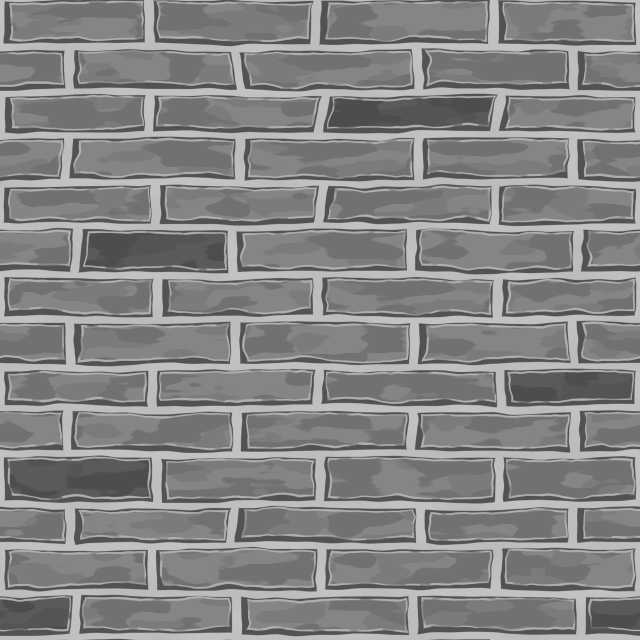
Give the GLSL for this texture, as a WebGL 1 fragment shader.

```glsl
precision highp float;
uniform vec2 u_resolution;

const float TAU = 6.28318;
const float ROWS = 14.0;
const vec4 EVEN_JOINTS = vec4(0.0, 0.238, 0.495, 0.777);
const vec4 ODD_JOINTS = vec4(0.113, 0.370, 0.651, 0.901);
const vec2 MORTAR_WIDTH = vec2(0.0145, 0.0108);
const float ROW_JITTER = 0.13;
const float ROW_WAVE = 0.022;
const float JOINT_JITTER = 0.018;
const float JOINT_SLANT = 0.014;
const float EDGE_ROUGHNESS = 0.0035;
// Shadow widths: left, right, top, bottom
const vec4 SHADOW_WIDTH = vec4(0.0075, 0.0025, 0.0024, 0.0062);
const float SHADOW_VARIATION = 1.2;
const float HIGHLIGHT_WIDTH = 0.0033;
const float DARK_ROW_STEP = 2.7;
const float DARK_BRICK_SHADE = 0.68;

const vec3 MORTAR_COLOR = vec3(0.75);
const vec3 SHADOW_COLOR = vec3(0.32);
const vec3 HIGHLIGHT_COLOR = vec3(0.69);
const vec3 FACE_LIGHT = vec3(0.52);
const vec3 FACE_DEEP = vec3(0.445);

float hash(vec2 p) {
  return fract(sin(dot(p, vec2(127.1, 311.7))) * 43758.5453);
}

float noise(vec2 p) {
  vec2 cell = floor(p);
  vec2 f = fract(p);
  f = f * f * (3.0 - 2.0 * f);
  float low = mix(hash(cell), hash(cell + vec2(1.0, 0.0)), f.x);
  float high = mix(hash(cell + vec2(0.0, 1.0)), hash(cell + 1.0), f.x);
  return mix(low, high, f.y);
}

float min4(vec4 v) {
  return min(min(v.x, v.y), min(v.z, v.w));
}

float inside(float d) {
  float softness = 0.75 / min(u_resolution.x, u_resolution.y);
  return smoothstep(-softness, softness, d);
}

// Height of the wavy bed joint above row k, measured from the top
float bedJoint(float k, float x) {
  float id = mod(k, ROWS);
  float shift = ROW_JITTER * (hash(vec2(id, 3.0)) - 0.5);
  float wave = sin(TAU * (2.0 * x + hash(vec2(id, 7.0))))
             + 0.6 * sin(TAU * (5.0 * x + hash(vec2(id, 9.0))));
  return (k + shift + ROW_WAVE * wave) / ROWS;
}

// Independent wobble for the left, right, top and bottom edges
vec4 edgeNoise(vec2 q, float seed) {
  return vec4(noise(vec2(q.y, seed)), noise(vec2(q.y, seed + 5.0)),
              noise(vec2(q.x, seed + 10.0)), noise(vec2(q.x, seed + 15.0))) - 0.5;
}

// Ragged brush patches, stretched along the brick
float brushPatch(vec2 q, float threshold) {
  float n = 0.72 * noise(q * vec2(17.0, 48.0))
          + 0.16 * noise(q * vec2(45.0, 100.0) + 31.0)
          + 0.12 * noise(q * vec2(30.0, 210.0) + 57.0);
  return smoothstep(threshold - 0.03, threshold + 0.03, n);
}

void main() {
  vec2 p = gl_FragCoord.xy / u_resolution;
  p.y = 1.0 - p.y;

  // Row
  float nearest = floor(p.y * ROWS + 0.5);
  float row = p.y > bedJoint(nearest, p.x) ? nearest : nearest - 1.0;
  float top = p.y - bedJoint(row, p.x);
  float bottom = bedJoint(row + 1.0, p.x) - p.y;
  float across = top / (top + bottom) - 0.5;
  row = mod(row, ROWS);

  // Brick within the row; a joint on the canvas edge stays straight
  vec4 joints = mod(row, 2.0) < 0.5 ? EVEN_JOINTS : ODD_JOINTS;
  float left = 1.0;
  float right = 1.0;
  float column = 0.0;
  for (int i = 0; i < 4; i++) {
    vec2 key = vec2(float(i), row);
    float lean = 2.0 * hash(key + 20.0) - 1.0;
    float drift = JOINT_JITTER * (hash(key) - 0.5) + JOINT_SLANT * lean * lean * lean * across;
    float gap = fract(p.x - joints[i] - drift * step(0.001, joints[i]));
    if (gap < left) {
      left = gap;
      column = float(i);
    }
    right = min(right, 1.0 - gap);
  }
  vec2 local = vec2(left, top);
  float seed = floor(hash(vec2(column, row) + 40.0) * 400.0);

  // Brick outline and the face inset by its shadow
  vec4 outline = vec4(left, right, top, bottom) - 0.5 * MORTAR_WIDTH.xxyy;
  outline += EDGE_ROUGHNESS * edgeNoise(local * vec2(32.0, 60.0), seed);
  vec4 shadow = SHADOW_WIDTH * (1.0 + SHADOW_VARIATION * edgeNoise(local * vec2(26.0, 45.0), seed + 30.0));
  shadow += 0.0015 * edgeNoise(local * vec2(90.0, 110.0), seed + 60.0);
  float brick = min4(outline);
  float face = min4(outline - shadow);

  // Painted face, with a few darker bricks
  float paint = max(brushPatch(local + seed, 0.46), 0.5 * brushPatch(local + seed + 9.3, 0.5));
  vec3 faceColor = mix(FACE_LIGHT, FACE_DEEP, paint);
  float darkColumn = floor(4.0 * fract(0.207 * row + 0.136));
  if (mod(row + 1.0, DARK_ROW_STEP) < 0.95 && abs(column - darkColumn) < 0.5) {
    faceColor *= DARK_BRICK_SHADE;
  }

  // Broken highlight along the face edge
  float lineWidth = HIGHLIGHT_WIDTH * mix(0.5, 1.2, noise(local * vec2(40.0, 60.0) + seed));
  float strength = mix(0.35, 1.0, smoothstep(0.2, 0.4, noise(local * 55.0 + seed + 70.0)));
  float highlight = inside(face) * (1.0 - inside(face - lineWidth)) * strength;

  float cloud = sin(TAU * (3.0 * p.x + 2.0 * p.y) + 2.0 * sin(TAU * (5.0 * p.y - 2.0 * p.x)));
  vec3 color = mix(SHADOW_COLOR, faceColor, inside(face));
  color = mix(color, HIGHLIGHT_COLOR, highlight);
  color = mix(MORTAR_COLOR + 0.012 * cloud, color, inside(brick));
  gl_FragColor = vec4(color, 1.0);
}
```
